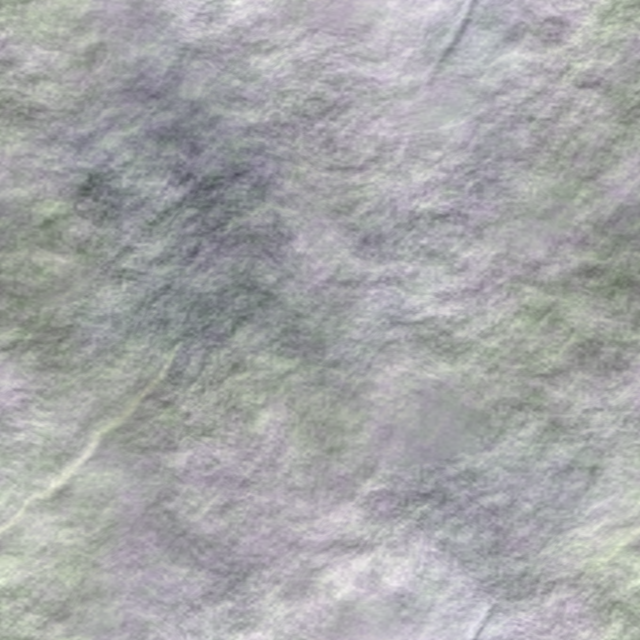
Give the GLSL for this texture, as a three.js fragment shader.

```glsl
// Weathered pale stone: lavender, green and blue-grey stains over a rough, lit surface.
// Wrapping value noise gives stains, relief and grain; a vein and a crease run along
// lines of whole-number slope, so that everything tiles.
varying vec2 vUv;

const float TAU = 6.28319;

float hash(vec2 p) {
  return fract(sin(dot(p, vec2(127.1, 311.7))) * 43758.5453);
}

// Value noise that repeats after period cells
float noise(vec2 uv, vec2 period, float seed) {
  vec2 p = uv * period;
  vec2 i = floor(p);
  vec2 f = p - i;
  f = f * f * (3.0 - 2.0 * f);
  vec2 a = mod(i, period) + seed;
  vec2 b = mod(i + 1.0, period) + seed;
  return mix(mix(hash(a), hash(vec2(b.x, a.y)), f.x),
             mix(hash(vec2(a.x, b.y)), hash(b), f.x), f.y);
}

// Four octaves, each of doubled period
float fbm(vec2 uv, vec2 period, float seed) {
  float sum = 0.0;
  float amplitude = 0.533;
  for (int i = 0; i < 4; i++) {
    sum += amplitude * noise(uv, period, seed);
    amplitude *= 0.5;
    period *= 2.0;
    seed += 7.3;
  }
  return sum;
}

// Signed distance to the nearest whole number
float wrap(float x) {
  return fract(x + 0.5) - 0.5;
}

float line(float d, float width) {
  return exp(-d * d / (width * width));
}

// Surface height: flat flakes mixed with diagonal streaks
float relief(vec2 uv) {
  return 0.65 * fbm(uv, vec2(24.0, 42.0), 3.1)
       + 0.35 * fbm(vec2(uv.x, uv.y - uv.x), vec2(16.0, 30.0), 11.7);
}

void main() {
  vec2 uv = vUv;
  vec2 warp = vec2(fbm(uv, vec2(5.0), 21.3), fbm(uv, vec2(5.0), 34.9)) - 0.5;
  vec2 p = uv + 0.09 * warp;

  // Broad stains: pale near the top and bottom, blue in a band, green between
  float broad = fbm(p, vec2(3.0, 4.0), 45.2) - 0.5;
  float pale = cos(TAU * (p.y - 0.02));
  float band = cos(TAU * (p.x - 0.6 - 0.1 * sin(TAU * p.y)));
  float blue = smoothstep(0.4, 0.78, fbm(p, vec2(4.0), 52.6) + 0.16 * band);
  float green = smoothstep(0.42, 0.72, fbm(p, vec2(4.0, 5.0), 63.4) - 0.09 * pale - 0.06 * band);

  // Faint round blotches with one clear rim and a smoother surface
  float blotch = 0.0;
  for (int i = 0; i < 6; i++) {
    vec2 id = vec2(float(i), 8.0);
    vec2 d = uv - vec2(hash(id), hash(id + 4.7));
    d = fract(d + 0.5) - 0.5;
    float radius = 0.06 + 0.05 * hash(id + 9.2);
    float r = length(d * vec2(0.85, 1.1)) / radius;
    float side = smoothstep(-0.3, 0.9, dot(d / radius, vec2(0.6, -0.8)));
    blotch = max(blotch, (1.0 - smoothstep(0.96, 1.03, r)) * side);
  }

  // Rough surface, lit from the upper left
  float height = relief(p);
  float lit = height - relief(p + vec2(-0.003, 0.006));
  float mottle = fbm(p, vec2(13.0, 20.0), 71.8) - 0.5;
  float grain = noise(uv, vec2(170.0, 220.0), 82.5) - 0.5;
  float rough = (0.7 + 0.6 * noise(p, vec2(6.0), 93.1)) * (1.0 - 0.5 * blotch);

  float tone = 0.682 + 0.3 * broad + 0.03 * pale - 0.075 * blue - 0.025 * green;
  tone += rough * (0.42 * lit + 0.26 * mottle + 0.2 * (height - 0.5) + 0.1 * grain);
  tone -= 0.015 * blotch;

  // Pale diagonal vein, broken along its length
  float veinPath = wrap(p.y - p.x - 0.17) * 0.707;
  float veinMask = smoothstep(0.1, 0.8, cos(TAU * (p.x - 0.1)))
                 * smoothstep(0.3, 0.6, noise(p, vec2(16.0), 14.6));
  float vein = line(veinPath, 0.007) * veinMask;
  tone += 0.1 * vein - 0.05 * line(veinPath + 0.015, 0.009) * veinMask;

  // Steep dark crease with a light flank
  float creasePath = wrap(2.0 * p.x - p.y - 1.47) * 0.447;
  float creaseMask = smoothstep(0.1, 0.9, cos(TAU * (p.y - 0.02)))
                   * smoothstep(0.2, 0.65, noise(p, vec2(9.0), 26.4))
                   * step(0.5, fract(p.x));
  tone -= 0.12 * line(creasePath, 0.006) * creaseMask;
  tone += 0.08 * line(creasePath + 0.014, 0.007) * creaseMask;

  // Tints: lavender stone, stains, cream highlights and speckled hues
  vec3 tint = vec3(0.008, -0.006, 0.02);
  tint = mix(tint, vec3(-0.006, 0.016, -0.022), green);
  tint = mix(tint, vec3(-0.022, -0.002, 0.03), 0.8 * blue);
  float cream = smoothstep(0.02, 0.16, lit + 0.4 * mottle) * 0.5 + vein;
  tint += cream * vec3(0.014, 0.012, -0.025);
  tint += (fbm(uv, vec2(30.0, 40.0), 37.7) - 0.5) * vec3(-0.03, 0.05, -0.06);

  gl_FragColor = vec4(clamp(vec3(tone) + tint, 0.0, 1.0), 1.0);
}
```
